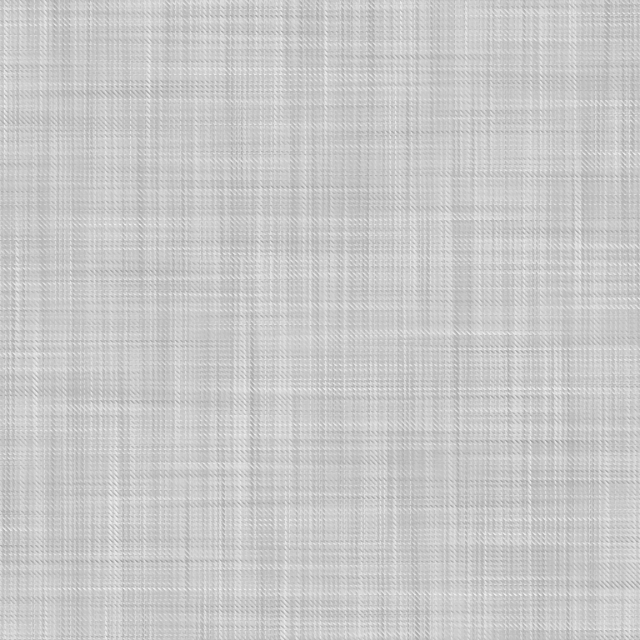
Reproduce this texture procedurally as a three.js fragment shader.

```glsl
// Pale grey linen: streaky warp and weft threads crossing in a fine diagonal twill.
varying vec2 vUv;

const vec3 BASE_COLOR = vec3(0.791);
const float CONTRAST = 0.35;       // tonal spread of the threads
const float TWILL_COUNT = 128.0;   // diagonal ribs across the canvas
const float TWILL_PHASE = 0.125;   // offset of the ribs, in periods
const float TWILL_SOFTNESS = 0.6;  // blur of the rib edges
const float THREAD_COUNT = 512.0;  // finest threads across the canvas
const float STREAK_COUNT = 5.0;    // tone changes along one thread
const float PAIR_TONE = 0.06;      // steady light and dark thread alternation
const float WARP_SEED = 17.0;
const float WEFT_SEED = 71.0;
const float TAU = 6.2831853;

float hash(vec2 p) {
  return fract(sin(dot(p, vec2(127.1, 311.7))) * 43758.5453);
}

float valueNoise(vec2 p) {
  vec2 cell = floor(p);
  vec2 f = fract(p);
  f = f * f * (3.0 - 2.0 * f);
  float low = mix(hash(cell), hash(cell + vec2(1.0, 0.0)), f.x);
  float high = mix(hash(cell + vec2(0.0, 1.0)), hash(cell + vec2(1.0, 1.0)), f.x);
  return mix(low, high, f.y);
}

// Signed noise stretched along the thread, peaking at the centre of each thread.
float streak(float across, float along, float count, float seed) {
  vec2 p = vec2(across * count - 0.5, along * STREAK_COUNT + seed);
  return valueNoise(p) - 0.5;
}

// Alternating yarns, irregular single yarns, bundles and faint broad slubs.
float threadTone(float across, float along, float seed) {
  float tone = PAIR_TONE * sin(TAU * (across * TWILL_COUNT + TWILL_PHASE));
  tone += 0.40 * streak(across, along, THREAD_COUNT, seed);
  tone += 0.31 * streak(across, along, THREAD_COUNT * 0.5, seed + 9.3);
  tone += 0.22 * streak(across, along, THREAD_COUNT * 0.23, seed + 21.7);
  tone += 0.08 * streak(across, along, THREAD_COUNT * 0.06, seed + 37.1);
  tone += 0.04 * streak(across, along, THREAD_COUNT * 0.0125, seed + 45.9);
  return tone;
}

// 1 where the weft lies on top, 0 where the warp does; ribs fall to the right.
float twillMask(vec2 p) {
  float wave = sin(TAU * ((p.x + p.y) * TWILL_COUNT + TWILL_PHASE));
  return smoothstep(-TWILL_SOFTNESS, TWILL_SOFTNESS, wave);
}

void main() {
  float warp = threadTone(vUv.x, vUv.y, WARP_SEED);
  float weft = threadTone(vUv.y, vUv.x, WEFT_SEED);
  float tone = mix(warp, weft, twillMask(vUv));
  gl_FragColor = vec4(BASE_COLOR + CONTRAST * tone, 1.0);
}
```
